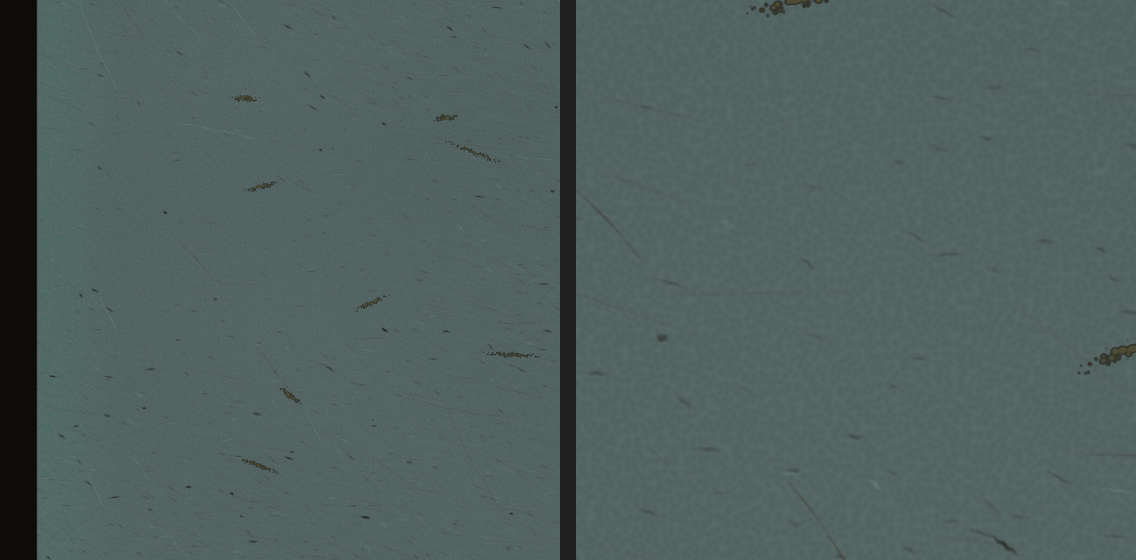
Left: the whole. Right: its middle third, enlarged.
Write a Shadertoy shader that draws this texture.

```glsl
// Worn grey-green painted panel with fine scratches, flecks and a black strip at the left.
#define PAINT vec3(0.327, 0.396, 0.389)
#define TEAL vec3(0.312, 0.412, 0.394)
#define PALE vec3(0.46, 0.57, 0.55)
#define SOIL vec3(0.12, 0.11, 0.085)
#define RUST vec3(0.25, 0.20, 0.15)
#define OCHRE vec3(0.36, 0.33, 0.19)
#define STRIP vec3(0.052, 0.046, 0.036)
#define STRIP_WIDTH 0.066
#define GRAIN 0.034
#define SCRATCHES 30
#define CHIPS 8

vec2 hash2(vec2 p) {
    vec3 q = fract(p.xyx * vec3(0.1031, 0.1030, 0.0973));
    q += dot(q, q.yzx + 33.33);
    return fract((q.xx + q.yz) * q.zy);
}

vec2 turn(vec2 p, float angle) {
    float c = cos(angle), s = sin(angle);
    return vec2(c * p.x + s * p.y, c * p.y - s * p.x);
}

// Distance to the nearest scattered point, roughly 0 to 1
float cellular(vec2 p) {
    vec2 cell = floor(p);
    float nearest = 2.0;
    for (int y = -1; y <= 1; y++)
    for (int x = -1; x <= 1; x++) {
        vec2 id = cell + vec2(x, y);
        nearest = min(nearest, length(id + hash2(id + 71.0) - p));
    }
    return nearest;
}

// Uneven wear: calm in the upper middle, busier toward the corners
float wear(vec2 p) {
    return mix(0.3, 1.25, smoothstep(0.08, 0.55, length(p - vec2(0.40, 0.58))));
}

// Small elongated marks, one possible mark per grid cell
float flecks(vec2 p, float cells, float share, vec2 size, float spread, float soft, float seed) {
    vec2 cell = floor(p * cells);
    float mask = 0.0;
    for (int y = -1; y <= 1; y++)
    for (int x = -1; x <= 1; x++) {
        vec2 id = cell + vec2(x, y);
        vec2 place = hash2(id + seed), pick = hash2(id + seed + 37.0);
        vec2 centre = (id + place) / cells;
        if (pick.x > share * wear(centre)) continue;
        vec2 q = turn(p - centre, -0.33 + (pick.y - 0.5) * spread);
        q.y += 0.25 * size.y * sin(q.x * 900.0 + 40.0 * place.x);
        vec2 extent = size * (0.45 + 0.85 * place.yx);
        float d = length(q * vec2(extent.y / extent.x, 1.0)) - extent.y;
        float cover = 1.0 - smoothstep(-soft, soft, d);
        mask = max(mask, cover * mix(0.35, 1.0, fract(pick.y * 7.3)));
    }
    return mask;
}

// Long bent lines: x is dark, y is pale
vec2 scratches(vec2 p, float soft) {
    vec2 mask = vec2(0.0);
    for (int i = 0; i < SCRATCHES; i++) {
        float n = float(i);
        vec2 a = hash2(vec2(n, 5.0)), b = hash2(vec2(n, 19.0)), c = hash2(vec2(n, 43.0));
        vec2 centre = vec2(mix(STRIP_WIDTH, 1.0, a.x), pow(a.y, 1.6));
        float steep = step(b.x, mix(0.95, 0.25, smoothstep(0.3, 0.8, centre.x)));
        vec2 q = turn(p - centre, mix(-0.18, -0.98, steep) + (c.x - 0.5) * 0.4);
        float reach = mix(0.025, 0.15, b.y * b.y);
        q.y += (c.y - 0.5) * 1.6 * q.x * q.x + 0.0007 * sin(q.x * 90.0 + n);
        float taper = 1.0 - smoothstep(0.5 * reach, reach, abs(q.x));
        float broken = 0.7 + 0.3 * sin(q.x * 170.0 + n * 2.0);
        float line = (1.0 - smoothstep(-soft, soft, abs(q.y) - 0.0005)) * taper * broken;
        if (i % 3 == 0) mask.y = max(mask.y, line);
        else mask.x = max(mask.x, line * mix(0.45, 1.0, c.x));
    }
    return mask;
}

// A few ragged flakes: x is coverage, y is the ochre core
vec2 chips(vec2 p, float soft) {
    float ragged = cellular(p * 210.0) - 0.45;
    vec2 mask = vec2(0.0);
    for (int i = 0; i < CHIPS; i++) {
        float n = float(i);
        vec2 a = hash2(vec2(n, 87.0)), b = hash2(vec2(n, 113.0));
        vec2 q = turn(p - mix(vec2(0.15, 0.1), vec2(0.95), a), mix(-0.95, 0.75, b.x));
        vec2 extent = mix(vec2(0.014, 0.0045), vec2(0.036, 0.0022), b.y);
        q.y += 0.001 * sin(q.x * 210.0 + a.x * 30.0);
        float d = length(q * vec2(extent.y / extent.x, 1.0)) - extent.y + 0.006 * ragged;
        mask = max(mask, 1.0 - vec2(smoothstep(-soft, soft, d), smoothstep(-0.003, 0.0, d)));
    }
    return mask;
}

void mainImage(out vec4 fragColor, in vec2 fragCoord) {
    vec2 p = fragCoord / iResolution.y;
    float pixel = 1.0 / iResolution.y;
    float soft = max(0.0011, 0.75 * pixel);

    // Paint: broad shading, brushed streaks and fine grain
    float left = 1.0 - smoothstep(STRIP_WIDTH, 0.24, p.x);
    float broad = sin(p.x * 5.0 + 2.0 * sin(p.y * 4.0)) * sin(p.y * 6.0 + p.x * 3.0 + 1.0);
    float streak = cellular(turn(p, -0.3) * vec2(22.0, 130.0)) - 0.5;
    vec3 color = mix(PAINT, TEAL, left * 0.75) + GRAIN * (cellular(p * 240.0) - 0.5);
    color += 0.005 * broad + 0.012 * streak * wear(p) + 0.012 * left;
    color.r += 0.05 * left * (cellular(p * 130.0 + 9.0) - 0.5);

    // Wear marks, from faint to strong
    color = mix(color, PALE, 0.40 * flecks(p, 40.0, 0.07, vec2(0.006, 0.0012), 1.2, soft, 3.0));
    color = mix(color, RUST, 0.30 * flecks(p, 24.0, 0.30, vec2(0.020, 0.0005), 0.7, soft, 11.0));
    color = mix(color, SOIL, 0.32 * flecks(p, 60.0, 0.17, vec2(0.0045, 0.0010), 0.9, soft, 23.0));
    vec2 lines = scratches(p, soft);
    color = mix(mix(color, PALE, 0.50 * lines.y), RUST, 0.62 * lines.x);
    color = mix(color, SOIL, 0.85 * flecks(p, 26.0, 0.10, vec2(0.0058, 0.0017), 1.1, soft, 51.0));
    vec2 flake = chips(p, soft);
    color = mix(color, mix(SOIL, OCHRE, 0.75 * flake.y), 0.8 * flake.x);
    color = mix(STRIP, color, smoothstep(-pixel, pixel, p.x - STRIP_WIDTH));
    fragColor = vec4(color, 1.0);
}
```
